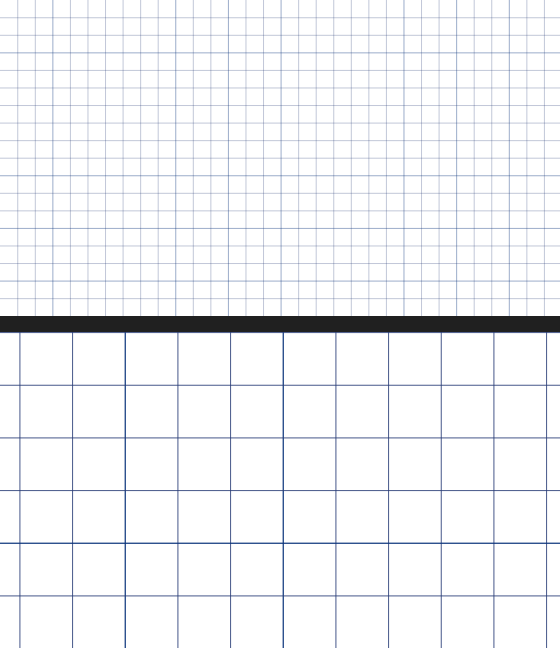
Top: the whole. Bottom: its middle third, enlarged.
Give the GLSL for this pattern, as a Shadertoy shader.

```glsl
// Squared paper: a fine navy grid of 32 by 18 cells with some heavier blue rules.

// Coverage of a line by a pixel; lines thinner than a pixel fade instead of vanishing.
vec2 lineCoverage(vec2 dist, vec2 width, float pixel) {
    vec2 ratio = width / pixel;
    vec2 profile = 1.0 + 0.5 * max(ratio - 1.0, 0.0) - abs(dist) / pixel;
    return min(ratio, 1.0) * clamp(profile, 0.0, 1.0);
}

// Heavy rules fall on each multiple of 13 and three cells to either side of it.
vec2 heavyRule(vec2 index) {
    vec2 offset = abs(mod(index + 6.0, 13.0) - 6.0);
    return 1.0 - step(0.5, offset) * step(0.5, abs(offset - 3.0));
}

void mainImage(out vec4 fragColor, in vec2 fragCoord) {
    // Cell units, counted from the top left corner
    float pixel = 18.0 / iResolution.y;
    vec2 cell = vec2(fragCoord.x, iResolution.y - fragCoord.y) * pixel;
    vec2 cellCount = iResolution.xy * pixel;

    // Nearest rule on each axis, set slightly right of and below the cell edge
    vec2 index = floor(cell + 0.5);
    vec2 dist = cell - index - 0.011;
    vec2 heavy = heavyRule(index);
    vec2 ink = lineCoverage(dist, mix(vec2(0.0163), vec2(0.0231), heavy), pixel);

    // The sheet's outer edges stay blank
    ink *= step(0.5, index) * step(index, cellCount - 0.5);

    // Ink on white paper, across and then down
    vec3 navy = vec3(0.15, 0.23, 0.46);
    vec3 blue = vec3(0.04, 0.20, 0.48);
    vec3 color = vec3(1.0);
    color = mix(color, mix(navy, blue, heavy.x), ink.x);
    color = mix(color, mix(navy, blue, heavy.y), ink.y);
    fragColor = vec4(color, 1.0);
}
```
